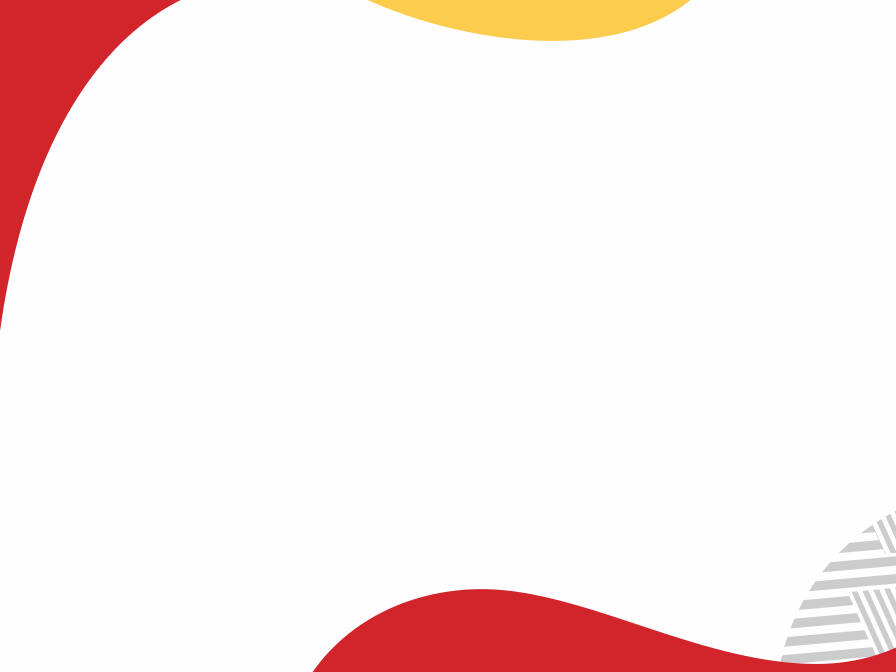
A Shadertoy shader for this background:

```glsl
// A white page framed by a red corner sweep, a yellow cap, a red wave and a
// grey woven disc. Curved edges are cubic Bezier graphs y(x), solved by
// bisection; the weave is two sets of slanted stripes sharing a disc.

#define PAPER        vec3(0.997)
#define RED          vec3(0.82, 0.14, 0.17)
#define YELLOW       vec3(0.99, 0.80, 0.31)
#define GREY         vec3(0.80, 0.80, 0.80)
#define BOARD        vec2(4.0, 3.0)
#define DISC_CENTER  vec2(4.453, -0.161)
#define DISC_RADIUS  0.990
#define FLAT_STRIPE  vec3(0.2938, 0.0792, 0.021)   // phase, period, half width
#define STEEP_STRIPE vec3(3.976, 0.0505, 0.0135)

// Antialiased inside mask of a field that is positive inside.
float coverage(float field) {
    float footprint = length(vec2(dFdx(field), dFdy(field)));
    return clamp(0.5 + field / max(footprint, 1e-5), 0.0, 1.0);
}

vec2 bezier(vec2 a, vec2 b, vec2 c, vec2 d, float t) {
    float s = 1.0 - t;
    return s * s * s * a + 3.0 * s * s * t * b + 3.0 * s * t * t * c + t * t * t * d;
}

// Height of a Bezier whose x grows with t; held level beyond its ends.
float curveHeight(float x, vec2 a, vec2 b, vec2 c, vec2 d) {
    float low = 0.0, high = 1.0;
    for (int i = 0; i < 20; i++) {
        float middle = 0.5 * (low + high);
        if (bezier(a, b, c, d, middle).x < x) low = middle;
        else high = middle;
    }
    return bezier(a, b, c, d, 0.5 * (low + high)).y;
}

float stripes(float coord, vec3 stripe) {
    float cell = mod(coord - stripe.x + 0.5 * stripe.y, stripe.y) - 0.5 * stripe.y;
    return coverage(stripe.z - abs(cell));
}

// Nearly level bars interrupted by two blocks of steep bars.
float wovenDisc(vec2 p) {
    float rise = p.y - 0.09 * p.x;
    float lean = p.x + 0.45 * p.y;
    float lowerBlock = coverage(min(lean - 3.944, 0.0156 - rise));
    float upperBlock = coverage(min(lean - 4.189, rise - 0.172));
    float weave = mix(stripes(rise, FLAT_STRIPE), stripes(lean, STEEP_STRIPE),
                      max(lowerBlock, upperBlock));
    return weave * coverage(DISC_RADIUS - length(p - DISC_CENTER));
}

// Crest, long descent and final upturn, joined with level tangents.
float waveHeight(float x) {
    vec2 crest = vec2(2.151, 0.370), trough = vec2(3.646, 0.036);
    if (x < crest.x)
        return curveHeight(x, vec2(1.396, 0.0), vec2(1.563, 0.240), vec2(1.849, 0.370), crest);
    if (x < trough.x)
        return curveHeight(x, crest, vec2(2.604, 0.370), vec2(3.125, 0.036), trough);
    return curveHeight(x, trough, vec2(3.776, 0.036), vec2(3.896, 0.063), vec2(4.0, 0.109));
}

void mainImage(out vec4 fragColor, in vec2 fragCoord) {
    vec2 p = fragCoord / iResolution.xy * BOARD;

    float cornerEdge = curveHeight(p.x, vec2(0.0, 1.521), vec2(0.104, 2.271),
                                   vec2(0.391, 2.792), vec2(0.807, 3.0));
    float capEdge = curveHeight(p.x, vec2(1.641, 3.0), vec2(2.031, 2.823),
                                vec2(2.708, 2.698), vec2(3.083, 3.0));

    // Layers from back to front.
    vec3 color = mix(PAPER, GREY, wovenDisc(p));
    color = mix(color, YELLOW, coverage(p.y - capEdge));
    color = mix(color, RED, coverage(p.y - cornerEdge));
    color = mix(color, RED, coverage(waveHeight(p.x) - p.y));
    fragColor = vec4(color, 1.0);
}
```
